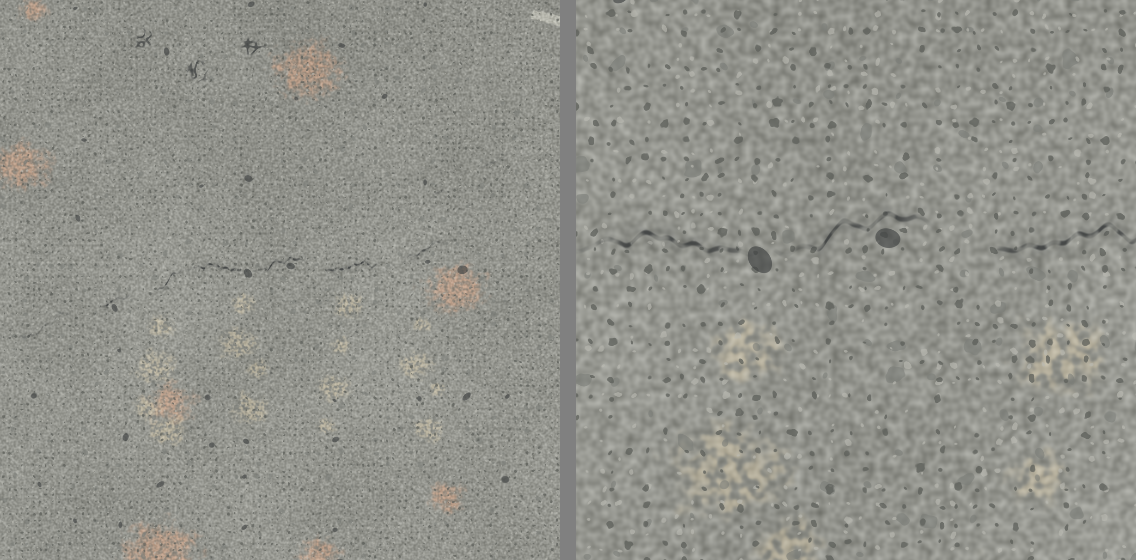
Left: the whole. Right: its middle third, enlarged.
Reproduce this texture procedurally as a Shadertoy shader.

```glsl
// Worn grey asphalt with fine grit, faint cracks, rusty stains and pale scuffs.

const vec3 ASPHALT = vec3(0.582, 0.586, 0.560);
const vec3 DARK_GRIT = vec3(0.36, 0.37, 0.35);
const vec3 STONE = vec3(0.48, 0.49, 0.47);
const vec3 PALE_GRIT = vec3(0.73, 0.73, 0.70);
const vec3 TAR = vec3(0.25, 0.26, 0.26);
const vec3 RUST = vec3(0.76, 0.61, 0.51);
const vec3 CREAM = vec3(0.74, 0.70, 0.60);
const vec3 PAINT = vec3(0.76, 0.76, 0.72);

const float FINE_FREQ = 230.0;
const float COARSE_FREQ = 130.0;
const float FINE_AMOUNT = 0.12;
const float COARSE_AMOUNT = 0.095;
const float CLOUD_AMOUNT = 0.035;
const int RUST_COUNT = 8;
const int CREAM_COUNT = 16;
const int SCUFF_COUNT = 3;
const vec2 SPREAD = vec2(0.7549, 0.5698); // even scatter step
const float GOLDEN = 0.618;

vec3 hash3(vec2 p) {
    vec3 q = fract(p.xyx * vec3(0.1031, 0.1030, 0.0973));
    q += dot(q, q.yxz + 33.33);
    return fract((q.xxy + q.yzz) * q.zyx);
}

float corner(vec2 cell, vec2 offset) {
    float angle = 6.2832 * hash3(cell).x;
    return dot(vec2(cos(angle), sin(angle)), offset);
}

float gradientNoise(vec2 p) {
    vec2 i = floor(p), f = fract(p);
    vec2 u = f * f * f * (f * (f * 6.0 - 15.0) + 10.0);
    vec2 e = vec2(0.0, 1.0);
    return mix(mix(corner(i, f), corner(i + e.yx, f - e.yx), u.x),
               mix(corner(i + e.xy, f - e.xy), corner(i + e.yy, f - e.yy), u.x), u.y);
}

// Scattered irregular grains, one at most per cell; radii are in cells.
float grains(vec2 p, float freq, float density, vec2 radii, float seed) {
    vec2 q = p * freq + seed;
    vec2 cell = floor(q);
    vec3 place = hash3(cell + seed), form = hash3(cell + seed + 71.7);
    float radius = mix(radii.x, radii.y, form.x * form.x);
    vec2 d = fract(q) - mix(vec2(0.35), vec2(0.65), place.xy);
    float angle = 6.2832 * form.y;
    d = mat2(cos(angle), sin(angle), -sin(angle), cos(angle)) * d;
    d.y *= 1.0 + 0.8 * form.z;
    float dist = length(d) + radius * 0.5 * gradientNoise(q * 4.0);
    float soft = 0.8 * freq / iResolution.y;
    return step(place.z, density) * (1.0 - smoothstep(radius - soft, radius + soft, dist));
}

// Soft ragged stain.
float blotch(vec2 p, vec2 center, float radius) {
    vec2 d = (p - center) / vec2(1.2 * radius, radius);
    float ragged = 0.5 * gradientNoise(p * 38.0) + 0.5 * gradientNoise(p * 105.0);
    return 1.0 - smoothstep(0.4, 1.15, length(d) + ragged);
}

// Broken hairline fracture along a wandering slope.
float crack(vec2 p, float height, float slope, vec2 span, float seed) {
    float wander = 0.06 * gradientNoise(vec2(p.x * 5.0, seed))
                 + 0.022 * gradientNoise(vec2(p.x * 18.0, seed + 3.3))
                 + 0.010 * gradientNoise(vec2(p.x * 70.0, seed + 7.7));
    float dist = abs(p.y - height - slope * p.x - wander);
    float ends = smoothstep(span.x, span.x + 0.05, p.x) * (1.0 - smoothstep(span.y - 0.08, span.y, p.x));
    float gaps = smoothstep(-0.25, 0.25, gradientNoise(p * 16.0 + seed));
    float crumbs = smoothstep(-0.2, 0.3, gradientNoise(p * 150.0));
    float line = 1.0 - smoothstep(0.0006, 0.0016 + 1.0 / iResolution.y, dist);
    return ends * gaps * (0.65 * line * (0.4 + 0.6 * crumbs) + 0.3 * crumbs * exp(-dist / 0.006));
}

void mainImage(out vec4 fragColor, in vec2 fragCoord) {
    vec2 p = fragCoord / iResolution.y;
    float fine = gradientNoise(p * FINE_FREQ + 0.37);
    float coarse = gradientNoise(mat2(0.8, 0.6, -0.6, 0.8) * p * COARSE_FREQ);
    float cloud = gradientNoise(p * 5.0 + 9.0) + 0.7 * gradientNoise(p * 24.0);

    // Stains lie under the grit
    vec3 color = ASPHALT - 0.02 * smoothstep(0.45, 1.0, p.y);
    float mottle = smoothstep(-0.35, 0.25, coarse + 0.5 * fine);
    for (int i = 1; i <= RUST_COUNT; i++) {
        vec2 center = fract(vec2(0.53, 0.5) + float(i) * SPREAD);
        center.y = smoothstep(0.0, 1.0, center.y);
        float radius = mix(0.022, 0.060, fract(float(i) * GOLDEN + 0.3));
        color = mix(color, RUST, blotch(p, center, radius) * (0.35 + 0.4 * mottle));
    }
    for (int i = 1; i <= CREAM_COUNT; i++) {
        vec2 center = vec2(0.25, 0.2) + vec2(0.65, 0.26) * fract(float(i) * SPREAD);
        float radius = mix(0.012, 0.032, fract(float(i) * GOLDEN));
        color = mix(color, CREAM, blotch(p, center, radius) * 0.65 * mottle);
    }

    // Painted mark in the upper right corner
    vec2 mark = mat2(0.97, 0.24, -0.24, 0.97) * (p - vec2(0.99, 0.965));
    vec2 outside = abs(mark) - vec2(0.04, 0.008) + 0.004 * gradientNoise(p * 90.0);
    color = mix(color, PAINT, 0.8 * (1.0 - smoothstep(-0.001, 0.002, max(outside.x, outside.y))));

    // Grain and embedded stones
    color += FINE_AMOUNT * fine + COARSE_AMOUNT * coarse + CLOUD_AMOUNT * cloud;
    color = mix(color, STONE, 0.6 * grains(p, 48.0, 0.35, vec2(0.10, 0.30), 5.3));
    color = mix(color, PALE_GRIT, 0.65 * grains(p, 110.0, 0.32, vec2(0.10, 0.26), 17.1));
    color = mix(color, DARK_GRIT, 0.75 * grains(p, 92.0, 0.50, vec2(0.10, 0.28), 29.9));
    color = mix(color, TAR, 0.65 * grains(p, 13.0, 0.13, vec2(0.05, 0.12), 43.7));

    // Cracks and tar scuffs
    color = mix(color, TAR, crack(p, 0.425, 0.20, vec2(-0.1, 0.82), 2.4));
    color = mix(color, TAR, 0.6 * crack(p, 0.30, 0.46, vec2(0.72, 0.93), 11.6));
    for (int i = 1; i <= SCUFF_COUNT; i++) {
        vec2 center = vec2(0.15, 0.86) + vec2(0.4, 0.1) * fract(float(i) * SPREAD);
        float streak = 1.0 - smoothstep(0.04, 0.14, abs(gradientNoise(p * 60.0 + 4.0)));
        color = mix(color, TAR, 0.75 * streak * blotch(p, center, 0.018));
    }
    fragColor = vec4(clamp(color, 0.0, 1.0), 1.0);
}
```
